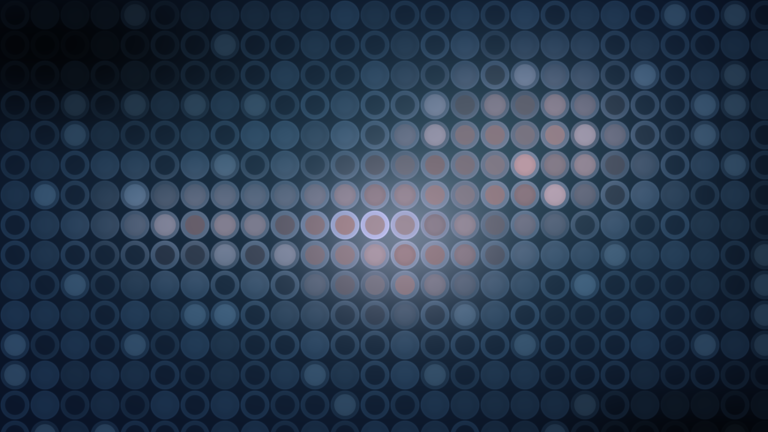
Reproduce this background procedurally as a WebGL 1 fragment shader.

```glsl
precision highp float;
// A lattice of translucent discs and rings over a dark blue backdrop.
// Soft elliptical glows light the backdrop and tint every cell, while a
// hash per cell picks its kind: open ring, filled disc or bright core.

uniform vec2 u_resolution;

const float ROWS = 14.4;

float hash(vec2 p) {
  vec3 q = fract(vec3(p.xyx) * vec3(0.1031, 0.1030, 0.0973));
  q += dot(q, q.yzx + 33.33);
  return fract((q.x + q.y) * q.z);
}

// Elliptical falloff, one at its centre
float glow(vec2 p, vec2 centre, vec2 radius) {
  vec2 d = (p - centre) / radius;
  return exp(-dot(d, d));
}

// Light in the middle band that turns cells from blue to rose
float warmth(vec2 p) {
  float w = 0.95 * glow(p, vec2(13.0, 8.0), vec2(3.3, 2.3));
  w += 0.85 * glow(p, vec2(17.4, 5.0), vec2(3.7, 2.4));
  w += 0.5 * glow(p, vec2(6.6, 7.5), vec2(2.8, 1.5));
  return min(w, 1.0);
}

float breadth(vec2 p) {
  return glow(p, vec2(13.5, 6.5), vec2(11.5, 6.2));
}

// Darkness in the upper left and lower right corners
float shade(vec2 p) {
  float s = 1.0 - 0.82 * glow(p, vec2(1.5, 1.5), vec2(6.2, 2.5));
  s *= 1.0 - 0.75 * glow(p, vec2(23.5, 14.8), vec2(5.0, 1.9));
  return s * (1.0 - 0.25 * smoothstep(22.0, 26.0, p.x));
}

vec3 backdrop(vec2 p) {
  vec3 c = mix(vec3(0.03, 0.065, 0.14), vec3(0.12, 0.215, 0.29), breadth(p));
  c += vec3(0.25, 0.22, 0.22) * glow(p, vec2(13.4, 8.0), vec2(3.0, 2.4));
  c += vec3(0.08, 0.10, 0.09) * glow(p, vec2(16.8, 4.5), vec2(4.2, 3.0));
  return c * shade(p);
}

// Soft-edged disc coverage
float disc(float r, float radius, float blur) {
  return 1.0 - smoothstep(radius - blur, radius + blur, r);
}

void main() {
  // Grid units, measured from the top left
  vec2 p = vec2(gl_FragCoord.x, u_resolution.y - gl_FragCoord.y);
  p *= ROWS / u_resolution.y;
  vec2 id = floor(p);
  vec2 centre = id + 0.5;
  float r = length(p - centre);
  float blur = max(0.03, 0.75 * ROWS / u_resolution.y);

  float kind = hash(id + 7.0);
  float tone = hash(id + 53.0);
  float warm = warmth(centre);
  float focus = glow(centre, vec2(12.5, 7.5), vec2(1.6, 0.7));
  float light = shade(centre);
  vec3 base = backdrop(p);

  // Cell body: blue far away, lavender in the light
  vec3 body = mix(vec3(0.075, 0.145, 0.245), vec3(0.20, 0.335, 0.435), breadth(p));
  body = mix(body, vec3(0.56, 0.58, 0.68), 0.85 * pow(warmth(p), 0.85));
  body += vec3(0.20, 0.17, 0.25) * focus;
  body *= light * (0.92 + 0.16 * tone);

  // Cell centre: rose or mauve in the light, dark or pale elsewhere
  vec3 rose = mix(vec3(0.55, 0.51, 0.56), vec3(0.65, 0.50, 0.51), tone);
  rose *= 0.82 + 0.28 * hash(id + 91.0);
  float isRing = max(step(kind, 0.48), step(0.35, focus));
  float isCore = step(0.88, kind) * (1.0 - isRing);
  vec3 inner = mix(body * 0.94, mix(base, body, 0.12), isRing);
  inner = mix(inner, rose * light, 0.8 * smoothstep(0.15, 0.8, warm));
  inner += isCore * mix(vec3(0.07, 0.09, 0.10), vec3(0.12, 0.09, 0.10), warm) * light;

  // Layers: backdrop, body, faint outer rim, centre
  float radius = mix(0.36, 0.33, isRing);
  float cover = disc(r, 0.48, blur);
  vec3 color = mix(base, body, 0.88 * cover);
  color += body * 0.07 * (cover - disc(r, 0.44, blur));
  color = mix(color, inner, disc(r, radius, blur));
  color += inner * 0.05 * disc(r, 0.26, 0.08) * (1.0 - isRing);

  // Haze over the brightest part
  color += vec3(0.06, 0.05, 0.06) * glow(p, vec2(13.2, 7.7), vec2(2.8, 2.0));
  gl_FragColor = vec4(color, 1.0);
}
```
